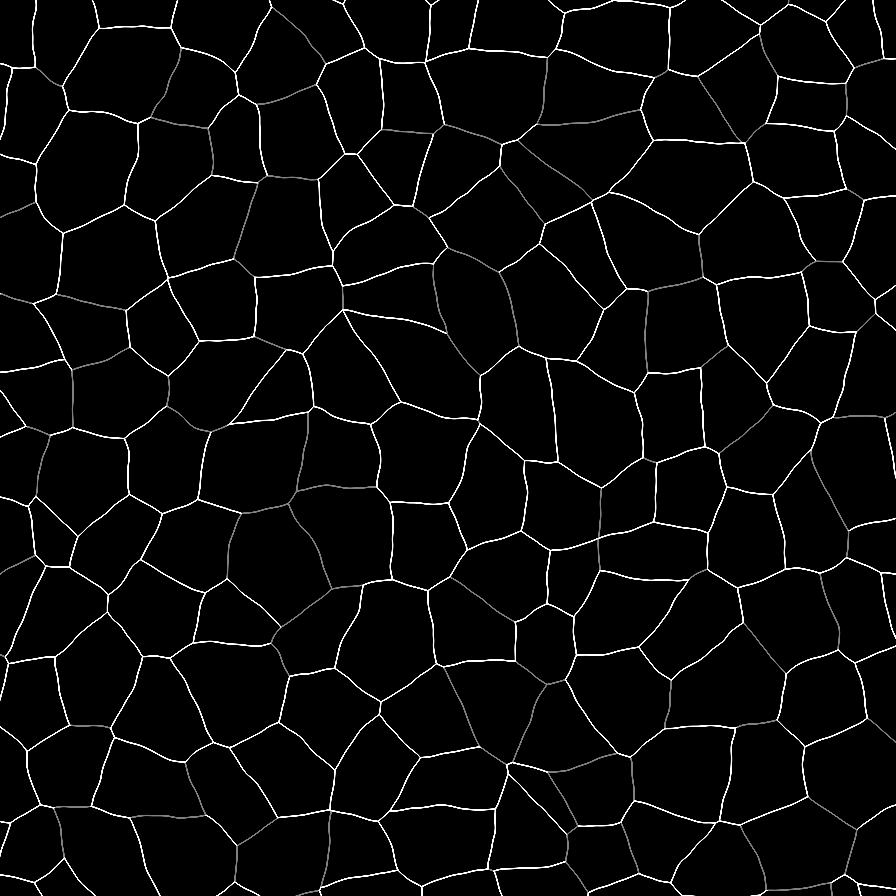
Write a Shadertoy shader that draws this pattern.

```glsl
// Thin white and grey boundaries of irregular, gently bent grains on black.

#define GRAINS 11.6           // grains across the canvas
#define JITTER 0.74           // scatter of the grain centres
#define SIZE_SPREAD 0.26      // variation of grain size
#define LINE_WIDTH 0.00195    // boundary thickness, in canvas heights
#define SOFTNESS 0.2          // edge smoothing, in pixels
#define GREY_SHARE 0.25       // fraction of boundaries drawn faintly
#define STRETCH 0.50          // broad distortion, in grains
#define BEND 0.12             // curvature of each boundary, in grains
#define WIGGLE 0.03           // fine roughness, in grains

const vec3 BACKGROUND = vec3(0.0);
const vec3 STRONG_LINE = vec3(1.0);
const vec3 FAINT_LINE = vec3(0.5);

vec2 hash2(vec2 p) {
    vec3 h = fract(p.xyx * vec3(0.1031, 0.1030, 0.0973));
    h += dot(h, h.yzx + 33.33);
    return fract((h.xx + h.yz) * h.zy);
}

float cornerSlope(vec2 corner, vec2 offset) {
    float angle = 6.2832 * hash2(corner).x;
    return dot(vec2(cos(angle), sin(angle)), offset);
}

float gradientNoise(vec2 p) {
    vec2 i = floor(p), f = p - i, e = vec2(0.0, 1.0);
    vec2 u = f * f * f * (f * (f * 6.0 - 15.0) + 10.0);
    return mix(mix(cornerSlope(i, f), cornerSlope(i + e.yx, f - e.yx), u.x),
               mix(cornerSlope(i + e.xy, f - e.xy), cornerSlope(i + e.yy, f - e.yy), u.x), u.y);
}

vec2 noise2(vec2 p) {
    return vec2(gradientNoise(p + 17.3), gradientNoise(p + 91.7));
}

// Centre of a grain in xy, its size weight in z; odd rows are staggered.
vec3 grainSite(vec2 id) {
    vec2 centre = id + 0.5 + JITTER * (hash2(id + 7.0) - 0.5);
    centre.x += 0.5 * mod(id.y, 2.0);
    return vec3(centre, SIZE_SPREAD * hash2(id + 131.0).x);
}

float power(vec2 p, vec3 site) {
    vec2 r = p - site.xy;
    return dot(r, r) - site.z;
}

void mainImage(out vec4 fragColor, in vec2 fragCoord) {
    // Bend the plane at three scales
    vec2 p = fragCoord / iResolution.y * GRAINS + 20.0;
    vec2 q = p + STRETCH * noise2(p * 0.28)
               + BEND * noise2(p * 1.3)
               + WIGGLE * noise2(p * 3.5);
    vec2 stepX = dFdx(q), stepY = dFdy(q);

    // Find the grain that owns this point
    vec2 home = floor(q), ownId = home;
    vec3 own = vec3(0.0);
    float ownPower = 1e5;
    for (int y = -2; y <= 2; y++)
    for (int x = -2; x <= 2; x++) {
        vec2 id = home + vec2(x, y);
        vec3 site = grainSite(id);
        float d = power(q, site);
        if (d < ownPower) { ownPower = d; own = site; ownId = id; }
    }

    // Draw its boundaries with each neighbour
    float halfWidth = 0.5 * LINE_WIDTH * iResolution.y;
    vec3 color = BACKGROUND;
    for (int y = -2; y <= 2; y++)
    for (int x = -2; x <= 2; x++) {
        if (x == 0 && y == 0) continue;
        vec2 id = ownId + vec2(x, y);
        vec3 site = grainSite(id);
        vec2 across = site.xy - own.xy;

        // Distance in pixels along the steeper screen axis
        float gap = 0.5 * (power(q, site) - ownPower);
        float slope = max(abs(dot(across, stepX)), abs(dot(across, stepY)));
        float pixels = gap / max(slope, 1e-6);

        float ink = 1.0 - smoothstep(halfWidth - SOFTNESS, halfWidth + SOFTNESS, pixels);
        bool faint = hash2(ownId + id + 57.0).y < GREY_SHARE;
        color = max(color, mix(BACKGROUND, faint ? FAINT_LINE : STRONG_LINE, ink));
    }
    fragColor = vec4(color, 1.0);
}
```
